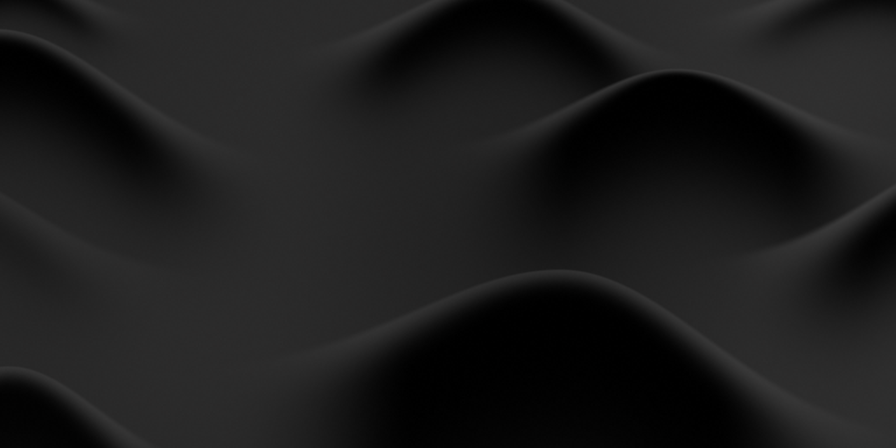
Reproduce this background procedurally as a WebGL 2 fragment shader.

```glsl
#version 300 es
precision highp float;
// Dark, soft dunes under a dim light. Each dune is a lopsided bell curve:
// its crest catches a thin glow, its body drops to black and then fades
// back into the grey valley. Dunes are layered from back to front.

uniform vec2 u_resolution;
out vec4 outColor;

const int HILLS = 8;
const int GLOWS = 5;
const float VALLEY = 0.155;       // base grey between the dunes
const float CREST_GLOW = 0.055;   // extra light along a crest
const float FLANK_SOFTNESS = 0.07;
const float GRAIN = 0.006;
const vec3 TINT = vec3(1.0, 0.995, 0.995);

// peak x, peak y, left width, right width
const vec4 SHAPE[HILLS] = vec4[HILLS](
  vec4(0.02, 1.06, 0.15, 0.20),
  vec4(1.12, 1.04, 0.30, 0.28),
  vec4(1.95, 1.06, 0.25, 0.25),
  vec4(-0.01, 0.935, 0.30, 0.39),
  vec4(1.51, 0.846, 0.313, 0.335),
  vec4(-0.20, 0.64, 0.30, 0.36),
  vec4(2.20, 0.66, 0.345, 0.30),
  vec4(1.25, 0.398, 0.45, 0.47));

// left foot, right foot, shadow length, crest softness
const vec4 LOOK[HILLS] = vec4[HILLS](
  vec4(0.95, 0.95, 0.08, 0.015),
  vec4(0.87, 0.85, 0.17, 0.020),
  vec4(0.95, 0.95, 0.09, 0.030),
  vec4(0.62, 0.62, 0.21, 0.020),
  vec4(0.66, 0.66, 0.27, 0.010),
  vec4(0.38, 0.38, 0.16, 0.040),
  vec4(0.41, 0.41, 0.22, 0.020),
  vec4(0.17, 0.00, 0.60, 0.032));

const float SHADOW[HILLS] = float[HILLS](
  0.95, 1.0, 0.95, 1.0, 1.0, 0.4, 1.0, 1.0);

// small dune in the near left corner
const vec4 NEAR_SHAPE = vec4(0.02, 0.182, 0.28, 0.28);
const vec4 NEAR_LOOK = vec4(-0.06, -0.06, 0.30, 0.030);

// broad light pools: x, y, radius, strength
const vec4 GLOW[GLOWS] = vec4[GLOWS](
  vec4(1.80, 0.88, 0.35, 0.035),
  vec4(1.95, 0.18, 0.35, 0.035),
  vec4(0.75, 0.75, 0.40, 0.015),
  vec4(0.45, 0.25, 0.30, 0.015),
  vec4(1.10, 0.50, 0.35, -0.030));

float hash(vec2 p) {
  return fract(sin(dot(p, vec2(12.9898, 78.233))) * 43758.5453);
}

float valleyLight(vec2 p) {
  float light = VALLEY;
  for (int i = 0; i < GLOWS; i++) {
    vec2 q = (p - GLOW[i].xy) / GLOW[i].z;
    light += GLOW[i].w * exp(-dot(q, q));
  }
  return light;
}

// Lays one dune over the light behind it.
float addHill(float behind, float valley, vec2 p, vec4 shape, vec4 look, float shadow) {
  float dx = p.x - shape.x;
  float t = dx / (dx < 0.0 ? shape.z : shape.w);
  float foot = dx < 0.0 ? look.x : look.y;
  float bell = exp(-t * t);
  float depth = mix(foot, shape.y, bell) - p.y;
  float inside = max(depth, 0.0);

  // dark body: starts below the crest, fades out further down
  float soft = look.w + FLANK_SOFTNESS * (1.0 - bell);
  float start = 1.0 - exp(-pow(inside / soft, 2.0));
  float fade = 1.0 / (1.0 + pow(inside / look.z, 4.0));
  float dark = shadow * smoothstep(0.0, 0.6, bell) * start * fade;

  float crest = CREST_GLOW * shadow * smoothstep(0.0, 0.5, bell) * exp(-inside / soft);
  float body = valley * (1.0 - dark) + crest * (1.0 - dark);

  float edge = 0.003 + 0.012 * (1.0 - bell);
  float cover = smoothstep(-edge, edge, depth) * smoothstep(0.0, 0.15, bell);
  return mix(behind, body, cover);
}

void main() {
  // canvas spans 2 by 1 units
  vec2 p = gl_FragCoord.xy / u_resolution * vec2(2.0, 1.0);
  float valley = valleyLight(p);
  float light = valley;
  for (int i = 0; i < HILLS; i++) {
    light = addHill(light, valley, p, SHAPE[i], LOOK[i], SHADOW[i]);
  }
  light = addHill(light, valley, p, NEAR_SHAPE, NEAR_LOOK, 0.95);

  // faint grain keeps the gradients from banding
  light += GRAIN * (hash(floor(p * 256.0)) - 0.5);
  outColor = vec4(TINT * max(light, 0.0), 1.0);
}
```
